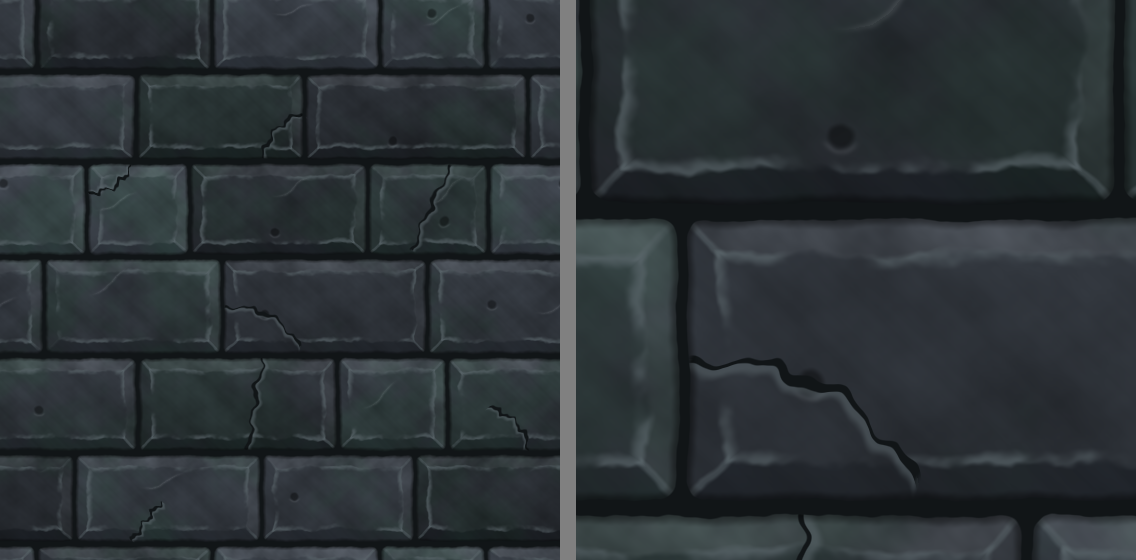
Left, the full canvas; right, a detail of the centre.
Give the GLSL for this texture, as a WebGL 1 fragment shader.

```glsl
precision highp float;

// Dark slate wall: six courses of hand-painted, bevelled stone bricks that tile.
// Each pixel finds its course and brick, then a rounded box distance shapes mortar,
// bevel and worn rim; layered sines paint the stone, and cracks and pits scar it.

uniform vec2 u_resolution;

#define TAU 6.2831853
#define COURSES 6.0
#define CRACKS 7
#define GAP vec2(0.0033, 0.0050)
#define BEVEL 0.021
#define CORNER 0.011
#define CRACK_WIDTH 0.0033
#define MORTAR vec3(0.065, 0.082, 0.090)
#define SLATE vec3(0.200, 0.220, 0.248)
#define MOSS vec3(0.192, 0.243, 0.245)
#define RIM vec3(0.365, 0.410, 0.430)

float hash(vec2 p) {
  return fract(sin(dot(p, vec2(12.99, 78.23))) * 4375.85);
}

// Layered, bent sines; whole frequencies keep them periodic on the unit square.
float waves(vec2 p, float freq, float seed) {
  float sum = 0.0, amp = 0.55;
  for (int i = 0; i < 4; i++) {
    vec2 a = TAU * freq * p + seed + 1.7 * float(i);
    sum += amp * sin(a.x + 1.3 * sin(a.y + seed)) * cos(a.y + 1.1 * sin(a.x));
    freq = freq * 2.0 + 1.0;
    amp *= 0.55;
  }
  return sum;
}

// Lower edge of a course; heights vary slightly.
float courseEdge(float r) {
  return 0.0346 + r / COURSES - 0.010 * cos(TAU / COURSES * (r - 0.9));
}

// Upright joints of a course, left to right.
vec4 joints(float r) {
  if (r < 0.5) return vec4(0.134, 0.466, 0.741, 0.741);
  if (r < 1.5) return vec4(0.246, 0.603, 0.799, 0.799);
  if (r < 2.5) return vec4(0.078, 0.397, 0.764, 0.764);
  if (r < 3.5) return vec4(0.156, 0.339, 0.656, 0.872);
  if (r < 4.5) return vec4(0.243, 0.544, 0.943, 0.943);
  return vec4(0.065, 0.379, 0.678, 0.868);
}

// Start and end of each crack; the first three run nearly straight.
vec4 crackEnds(int i) {
  if (i == 0) return vec4(0.234, 0.034, 0.289, 0.104);
  if (i == 1) return vec4(0.445, 0.193, 0.471, 0.362);
  if (i == 2) return vec4(0.736, 0.549, 0.810, 0.705);
  if (i == 3) return vec4(0.398, 0.452, 0.538, 0.375);
  if (i == 4) return vec4(0.237, 0.706, 0.157, 0.655);
  if (i == 5) return vec4(0.468, 0.712, 0.543, 0.798);
  return vec4(0.870, 0.273, 0.946, 0.193);
}

float boxDistance(vec2 q, vec2 halfSize, float radius) {
  vec2 d = abs(q) - halfSize + radius;
  return length(max(d, 0.0)) + min(max(d.x, d.y), 0.0) - radius;
}

void main() {
  vec2 uv = gl_FragCoord.xy / u_resolution;
  float px = 1.0 / min(u_resolution.x, u_resolution.y);
  vec2 p = uv + 0.0026 * vec2(waves(uv, 5.0, 1.0), waves(uv, 7.0, 4.0));
  p.x = fract(p.x);
  p.y = courseEdge(0.0) + fract(p.y - courseEdge(0.0));

  // Course and brick
  float row = 0.0;
  for (int i = 1; i < 6; i++) row += step(courseEdge(float(i)), p.y);
  vec4 j = joints(row);
  float left = j.w - 1.0, right = j.x + 1.0;
  for (int i = 0; i < 4; i++) {
    if (p.x >= j[i]) left = j[i];
    else right = min(right, j[i]);
  }
  vec2 lo = vec2(left, courseEdge(row)), hi = vec2(right, courseEdge(row + 1.0));
  vec2 halfSize = 0.5 * (hi - lo) - GAP, q = p - 0.5 * (lo + hi);
  vec2 id = vec2(floor(fract(left + 1.0) * 200.0 + 0.5), row);
  float h1 = hash(id), h2 = hash(id + 17.3), h3 = hash(id + 41.7), h4 = hash(id + 73.1);

  // Painted face
  float patches = waves(uv, 2.0, 2.0 + h2), wear = waves(uv, 4.0, 9.0);
  vec3 stone = mix(SLATE, MOSS, smoothstep(-0.4, 0.5, patches + h3 - 0.5));
  stone *= mix(0.74, 1.10, h1) + 0.14 * wear + 0.10 * q.y / halfSize.y;
  stone *= 1.0 + 0.05 * waves(uv.yx + uv, 9.0, 5.0);

  // Bevel: light above, dark below, with a broken rim and mitred corners
  float depth = -boxDistance(q, halfSize, CORNER);
  vec2 e = halfSize - abs(q);
  float bevel = BEVEL + 0.005 * waves(uv, 6.0, 3.0 + h1);
  float level = smoothstep(-0.003, 0.003, e.x - e.y);
  float tilt = mix(0.02 * sign(q.x) + 0.015, q.y > 0.0 ? 0.065 : -0.035, level);
  float onBevel = 1.0 - smoothstep(bevel - 0.003, bevel + 0.002, depth);
  stone += onBevel * tilt * (0.9 + 0.7 * wear);
  float line = smoothstep(bevel - 0.004, bevel, depth)
             * (1.0 - smoothstep(bevel, bevel + 0.008, depth));
  float nearCorner = 1.0 - smoothstep(0.02, 0.07, max(e.x, e.y));
  float broken = smoothstep(-0.35, 0.55, waves(uv, 5.0, 7.0) + 0.4 * nearCorner);
  float mitre = onBevel * nearCorner * (1.0 - smoothstep(0.001, 0.005, abs(e.x - e.y)));
  stone = mix(stone, RIM, 0.62 * line * broken + 0.45 * mitre * broken);

  // Pale curved scratch
  float turn = 0.25 + 0.6 * h3;
  vec2 s = q - (vec2(h2, h4) - 0.5) * halfSize;
  s = mat2(cos(turn), -sin(turn), sin(turn), cos(turn)) * s;
  s.y -= 2.5 * s.x * s.x + 0.003 * sin(90.0 * s.x);
  float scratch = step(0.4, h4) * (1.0 - smoothstep(0.015, 0.045, abs(s.x)));
  stone += scratch * (0.07 * exp(-s.y * s.y / 5e-6) - 0.025 * step(s.y, 0.0) * exp(s.y / 0.012));

  // Round pit with a lit lower lip
  vec2 c = q - (vec2(h3, h1) - 0.5) * halfSize * 1.2;
  float r = length(c), pit = step(0.55, h2);
  stone *= 1.0 - 0.38 * pit * (1.0 - smoothstep(0.005, 0.010, r));
  stone += 0.05 * pit * exp(-pow((r - 0.010) / 0.002, 2.0)) * smoothstep(0.002, -0.008 + 0.016, -c.y);

  // Cracks with a lit lip on one side
  for (int i = 0; i < CRACKS; i++) {
    vec4 ends = crackEnds(i);
    vec2 along = ends.zw - ends.xy, v = p - ends.xy;
    float len = length(along), t = dot(v, along) / (len * len);
    float bow = len * (i < 3 ? 0.03 : 0.16) * 4.0 * t * (1.0 - t);
    float side = dot(v, vec2(-along.y, along.x)) / len - bow
               - 0.004 * sin(19.0 * t + float(i)) - 0.0015 * sin(47.0 * t);
    float span = smoothstep(0.0, 0.03, t) * (1.0 - smoothstep(0.97, 1.0, t));
    float width = CRACK_WIDTH * (0.75 + 0.35 * sin(11.0 * t + float(i)));
    float lip = smoothstep(-0.011, -0.004, side) * step(side, 0.0);
    stone = mix(stone, RIM, 0.5 * span * lip);
    stone = mix(stone, MORTAR, span * (1.0 - smoothstep(width - px, width + px, abs(side))));
  }

  // Shaded brick edge, then mortar
  stone *= mix(0.62, 1.0, smoothstep(0.0, 0.006, depth));
  gl_FragColor = vec4(mix(MORTAR, stone, smoothstep(-px, px, depth)), 1.0);
}
```
